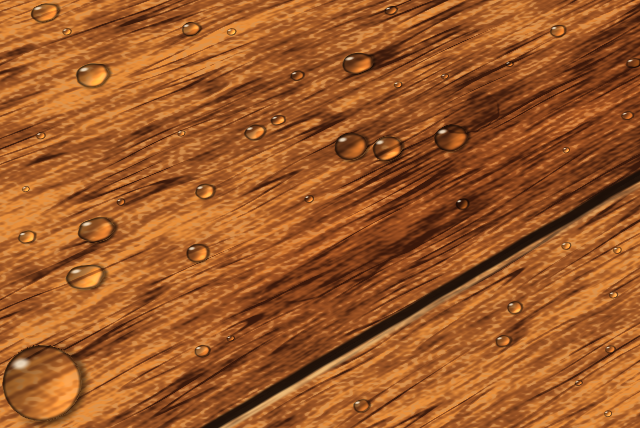
A Shadertoy shader for this texture:

```glsl
// Two oiled wooden planks meeting at a diagonal seam, sprinkled with water drops.
// Grain is stretched gradient noise in seam-aligned coordinates; drops come from
// a jittered grid and act as lenses that magnify and relight the wood below.

const vec2 SEAM_ORIGIN = vec2(0.512, 0.014);
const float SEAM_ANGLE = 0.531;
const vec3 DARK = vec3(0.23, 0.10, 0.045);
const vec3 BROWN = vec3(0.61, 0.33, 0.145);
const vec3 GOLD = vec3(0.91, 0.56, 0.23);
const vec3 TAN = vec3(0.84, 0.58, 0.33);
const vec3 CREAM = vec3(0.93, 0.74, 0.48);

struct Drop { vec2 local; vec2 centre; float dist; float radius; };

vec2 hash2(vec2 p) {
    vec3 a = fract(p.xyx * vec3(0.1031, 0.1030, 0.0973));
    a += dot(a, a.yzx + 33.33);
    return fract((a.xx + a.yz) * a.zy);
}

float gradientDot(vec2 cell, vec2 offset) {
    float angle = 6.2832 * hash2(cell).x;
    return dot(vec2(cos(angle), sin(angle)), offset);
}

float gnoise(vec2 p) {
    vec2 i = floor(p), f = p - i;
    vec2 u = f * f * f * (f * (f * 6.0 - 15.0) + 10.0);
    vec2 e = vec2(0.0, 1.0);
    return mix(mix(gradientDot(i, f), gradientDot(i + e.yx, f - e.yx), u.x),
               mix(gradientDot(i + e.xy, f - e.xy), gradientDot(i + 1.0, f - 1.0), u.x), u.y);
}

vec2 rotate(vec2 p, float angle) {
    float c = cos(angle), s = sin(angle);
    return vec2(c * p.x + s * p.y, c * p.y - s * p.x);
}

// x runs along the seam, y across it
vec2 seamSpace(vec2 p) { return rotate(p - SEAM_ORIGIN, SEAM_ANGLE); }

// Thin water film: x is its darkening, y its outline
vec2 film(vec2 p, vec2 centre, vec2 halfSize, float px) {
    vec2 q = rotate(p - centre, 0.47) / halfSize;
    float d = length(q) + 0.5 * gnoise(q * vec2(2.5, 1.2) + centre * 9.0) - 1.0;
    float w = px / halfSize.y;
    float outline = smoothstep(0.05 + w, 0.0, abs(d)) * smoothstep(0.2, -0.5, q.y);
    return vec2(smoothstep(w, -w, d), outline);
}

vec3 wood(vec2 p, float px) {
    vec2 g = seamSpace(p);
    float upper = step(0.0, g.y);
    float s = g.x + 17.0 * (1.0 - upper);
    float v = g.y * (1.0 + 0.2 * g.x * upper) + 3.0;      // grain fans out on the upper plank
    v += 0.006 * gnoise(vec2(s * 5.0, v * 9.0));

    // Layered streaks, from broad bands to fibres
    float broad = gnoise(vec2(s * 1.3, v * 6.0));
    float bands = gnoise(vec2(s * 2.2, v * 23.0));
    float fine = gnoise(vec2(s * 6.0, v * 72.0));
    float hair = gnoise(vec2(s * 16.0, v * 135.0));
    float pores = gnoise(vec2(s * 75.0 + v * 60.0, v * 110.0));
    float tone = 0.63 + 0.36 * broad + 0.32 * bands + 0.48 * fine + 0.36 * hair + 0.24 * pores;

    // Dark broken cracks along the grain
    float ridge = abs(gnoise(vec2(s * 2.6, v * 43.0 + 0.5 * broad)));
    float strength = smoothstep(-0.3, 0.35, gnoise(vec2(s * 4.0, v * 14.0) + 40.0));
    tone -= 0.5 * strength * smoothstep(0.13, 0.02, ridge);

    // Light falls off to the right; a red, damp band lies above the seam
    float damp = upper * exp(-pow((g.y - 0.19) / 0.15, 2.0)) * smoothstep(-0.2, 0.5, g.x);
    tone += mix(0.08, 0.13 - 0.16 * p.x, upper) - 0.15 * damp;
    vec2 wet = film(p, vec2(0.82, 0.39), vec2(0.24, 0.05), px)
             + film(p, vec2(1.10, 0.73), vec2(0.075, 0.035), px);
    tone -= 0.13 * wet.x + 0.25 * wet.y;

    vec3 col = mix(DARK, BROWN, smoothstep(-0.08, 0.62, tone));
    col = mix(col, GOLD, smoothstep(0.52, 1.02, tone));
    float sheen = smoothstep(0.05, 0.4, pores + 0.5 * fine) * smoothstep(0.45, 0.8, tone);
    col = mix(col, TAN, 0.7 * sheen * (1.0 - wet.x));
    col *= mix(vec3(1.0), vec3(1.0, 0.93, 0.88), damp);

    // Seam: lit lower edge, then the shadowed gap
    float wobble = 0.004 * gnoise(vec2(g.x * 9.0, 2.0));
    float edge = g.y + wobble;
    float lit = smoothstep(-0.027 - px, -0.021, edge) * smoothstep(0.0, -0.01, edge);
    col = mix(col, CREAM, lit * mix(0.9, 0.4, smoothstep(0.1, 0.9, g.x)) * (0.85 + 0.6 * hair));
    float gap = smoothstep(-0.013 - px, -0.011 + px, edge) * smoothstep(0.013 + px, 0.007, edge);
    return mix(col, vec3(0.10, 0.055, 0.03), 0.95 * gap);
}

Drop makeDrop(vec2 p, vec2 centre, float radius, float stretch) {
    vec2 q = rotate(p - centre, 0.22) / (radius * vec2(stretch, 1.0 / stretch));
    float ripple = 0.16 * (stretch - 1.0) * 4.0 * gnoise(q * 1.3 + centre * 31.0);
    return Drop(q, centre, length(q) + ripple, radius);
}

// The drop closest to p: one large bead plus a jittered grid of small ones
Drop nearestDrop(vec2 p) {
    const float CELL = 0.125;
    vec2 bead = vec2(0.098, 0.105);
    Drop best = makeDrop(p, bead, 0.09, 1.02);
    for (int k = 0; k < 9; k++) {
        vec2 cell = floor(p / CELL) + vec2(k % 3, k / 3) - 1.0;
        vec2 jitter = hash2(cell + 11.0), kind = hash2(cell + 57.0);
        vec2 centre = (cell + 0.5 + 0.7 * (jitter - 0.5)) * CELL;
        float across = seamSpace(centre).y;
        float chance = mix(0.45, 0.75, smoothstep(0.25, 0.5, across));
        if (kind.x > chance || abs(across) < 0.05 || distance(centre, bead) < 0.14) continue;
        float size = across > 0.0 ? 0.036 : 0.018;
        Drop d = makeDrop(p, centre, mix(0.007, size, kind.y * kind.y), 1.06 + 0.2 * jitter.y);
        if (d.dist < best.dist) best = d;
    }
    return best;
}

void mainImage(out vec4 fragColor, in vec2 fragCoord) {
    float px = 1.0 / iResolution.y;
    vec2 p = fragCoord * px;
    Drop d = nearestDrop(p);
    float aa = px / d.radius;
    float inside = smoothstep(1.0 + aa, 1.0 - aa, d.dist);
    float away = dot(d.local, vec2(0.75, -0.66));         // positive on the side away from the light

    // Magnified wood in the drop, cast shadow around it
    vec3 col = wood(mix(p, d.centre, 0.35 * inside), px);
    col *= 1.0 - 0.55 * (1.0 - inside) * smoothstep(1.28, 1.0, d.dist) * clamp(0.3 + away, 0.0, 1.0);

    // Golden caustic, dark rim and a small highlight
    float small = smoothstep(0.08, 0.02, d.radius);
    vec3 lens = col * (0.86 + 0.28 * away);
    lens += vec3(0.34, 0.20, 0.05) * mix(0.35, 1.0, small) * smoothstep(-0.3, 0.6, away) * smoothstep(1.0, 0.6, d.dist);
    lens *= 1.0 - 0.6 * smoothstep(mix(0.9, 0.74, small), 1.0, d.dist);
    float glint = smoothstep(0.22 + aa, 0.06, length((d.local - vec2(-0.42, 0.62)) * vec2(0.8, 1.3)));
    lens = mix(lens, vec3(1.0, 0.93, 0.82), 0.85 * glint);
    fragColor = vec4(clamp(mix(col, lens, inside), 0.0, 1.0), 1.0);
}
```
